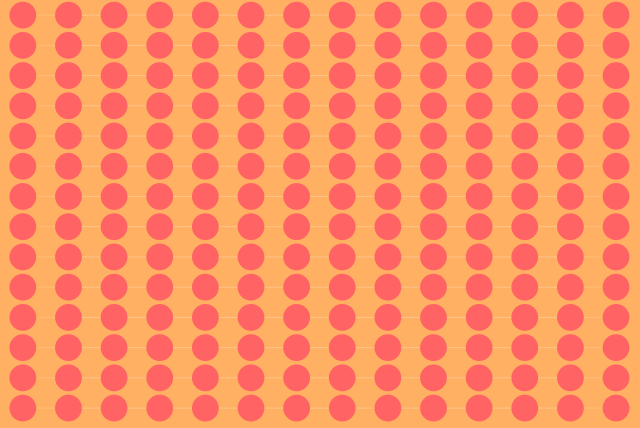
A Shadertoy shader for this pattern:

```glsl
// Coral dots in a 14 by 14 grid on orange, joined by faint hairlines along each row.

// Share of a pixel covered by a shape at signed distance d
float coverage(float d, float pixel) {
    return clamp(0.5 - d / pixel, 0.0, 1.0);
}

// Share of a pixel covered by a thin band centred on zero
float bandCoverage(float offset, float width, float pixel) {
    float top = min(offset + 0.5 * pixel, 0.5 * width);
    float bottom = max(offset - 0.5 * pixel, -0.5 * width);
    return max(top - bottom, 0.0) / pixel;
}

void mainImage(out vec4 fragColor, in vec2 fragCoord) {
    // Units of canvas width, measured from the upper left
    float pixel = 1.0 / iResolution.x;
    vec2 p = vec2(fragCoord.x, iResolution.y - fragCoord.y) * pixel;

    // Nearest grid cell, limited to 14 columns and rows
    vec2 cellSize = vec2(0.0713, 0.04723);
    vec2 cell = clamp(floor(p / cellSize), 0.0, 13.0);
    vec2 local = p - (cell + 0.5) * cellSize;

    vec3 orange = vec3(1.0, 0.69, 0.39);
    vec3 coral = vec3(1.0, 0.39, 0.39);

    // Pale hairline through the row centre, fading at the canvas sides
    float sideFade = smoothstep(0.0, 0.12, min(p.x, 1.0 - p.x));
    float hairline = bandCoverage(local.y, 0.0013, pixel) * sideFade;
    vec3 color = mix(orange, vec3(1.0), 0.28 * hairline);

    // Dot on top of the line
    color = mix(color, coral, coverage(length(local) - 0.0209, pixel));

    fragColor = vec4(color, 1.0);
}
```
